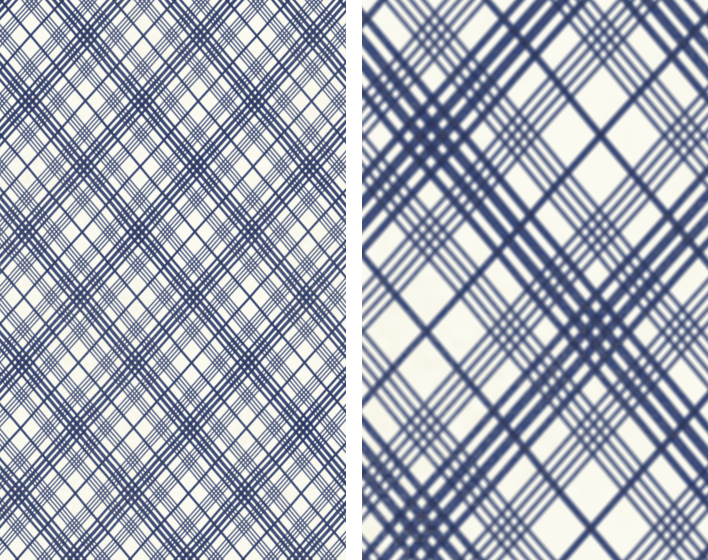
Left: the whole. Right: its middle third, enlarged.
Give the GLSL for this pattern, as a WebGL 1 fragment shader.

```glsl
precision highp float;
// Diagonal plaid in navy ink on cream paper. Two skewed stripe coordinates
// each carry a heavy band, fine four-line groups and a single line;
// their union is printed with soft edges, slight wobble and uneven ink.

uniform vec2 u_resolution;

float hash(vec2 p) {
  p = fract(p * vec2(0.1031, 0.1137));
  p += dot(p, p.yx + 33.33);
  return fract((p.x + p.y) * p.x * 7.31);
}

float noise(vec2 p) {
  vec2 cell = floor(p);
  vec2 f = fract(p);
  f = f * f * (3.0 - 2.0 * f);
  return mix(
    mix(hash(cell), hash(cell + vec2(1.0, 0.0)), f.x),
    mix(hash(cell + vec2(0.0, 1.0)), hash(cell + vec2(1.0, 1.0)), f.x),
    f.y);
}

// Coverage of one line, given distance from its centre.
float line(float dist, float halfWidth, float soft) {
  return 1.0 - smoothstep(halfWidth - soft, halfWidth + soft, abs(dist));
}

// Symmetric stripe sequence with a period of one.
float stripes(float t, float soft) {
  float d = abs(fract(t + 0.5) - 0.5);
  float ink = line(d - 0.031, 0.019, soft);
  ink = max(ink, line(d - 0.095, 0.014, soft));
  ink = max(ink, line(d - 0.5, 0.013, soft));
  // Four fine lines centred on the quarter period.
  for (int i = 0; i < 4; i++) {
    float centre = 0.255 + (float(i) - 1.5) * 0.038;
    ink = max(ink, 0.85 * line(d - centre, 0.0085, soft));
  }
  return ink;
}

void main() {
  vec2 p = gl_FragCoord.xy / u_resolution.y;

  // Slightly leaning diamond lattice, with a small hand-drawn wobble.
  vec2 q = p - vec2(0.2474, 0.5859);
  q.x -= 0.026 * q.y;
  q += 0.0012 * (vec2(noise(p * 22.0), noise(p * 22.0 + 40.0)) - 0.5);
  q /= vec2(0.2018, 0.2335);

  // Edge softness in stripe periods, never below one pixel.
  float soft = 6.55 * max(0.0017, 0.8 / u_resolution.y);
  float rising = stripes(q.x - q.y, soft);
  float falling = stripes(q.x + q.y, soft);
  float coverage = 1.0 - (1.0 - rising) * (1.0 - falling);

  // Ink starvation and darker overprinting at crossings.
  float grain = noise(p * 420.0);
  float patches = noise(p * 9.0 + 7.0);
  coverage *= 1.0 - 0.16 * grain * (0.5 + patches);
  vec3 ink = mix(vec3(0.21, 0.28, 0.48), vec3(0.13, 0.16, 0.30),
                 clamp(0.65 * rising * falling + 0.5 * grain, 0.0, 1.0));

  // Cream paper with faint toning.
  vec3 paper = vec3(0.985, 0.982, 0.945);
  paper -= vec3(0.02, 0.025, 0.045) * patches * noise(p * 160.0 + 3.0);

  gl_FragColor = vec4(mix(paper, ink, coverage), 1.0);
}
```
